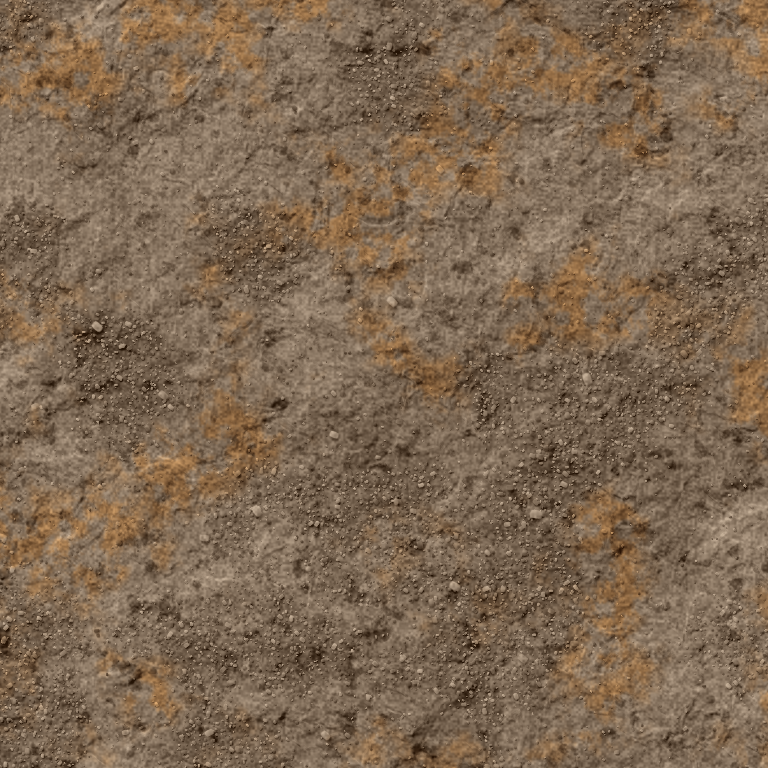
Give the GLSL for this texture, as a three.js fragment shader.

```glsl
// Weathered earth: crusty rock plates with rust stains and drifts of gravel.
// A warped fractal height field is lit from the upper left, then stones of
// three sizes with small cast shadows are scattered over it.

#define LUMP_SCALE 11.0
#define PLATE_SCALE 17.0
#define RELIEF 6.5
#define LIGHT_STEP 0.0018
#define BASE_TONE 0.63
#define GRAIN 0.50
#define RUST_AMOUNT 0.85
#define SHADOW_COLOR vec3(0.31, 0.24, 0.175)
#define PALE_COLOR vec3(0.65, 0.57, 0.485)
#define RUST_TINT vec3(1.14, 0.96, 0.70)
#define LIGHT_DIR vec2(-0.5, 0.866)

varying vec2 vUv;

float hash(vec2 p) {
  return fract(sin(dot(p, vec2(127.1, 311.7))) * 43758.5453);
}

vec2 hash2(vec2 p) {
  return vec2(hash(p), hash(p + 57.3));
}

float noise(vec2 p) {
  vec2 i = floor(p);
  vec2 f = fract(p);
  f = f * f * (3.0 - 2.0 * f);
  float low = mix(hash(i), hash(i + vec2(1.0, 0.0)), f.x);
  float high = mix(hash(i + vec2(0.0, 1.0)), hash(i + 1.0), f.x);
  return mix(low, high, f.y);
}

float fbm(vec2 p) {
  float sum = 0.0;
  float amp = 0.5;
  for (int i = 0; i < 5; i++) {
    sum += amp * noise(p);
    p = mat2(1.6, 1.2, -1.2, 1.6) * p + 17.3;
    amp *= 0.52;
  }
  return sum;
}

// Raised crust with ragged borders, in two overlapping layers
float plates(vec2 p) {
  float wide = smoothstep(0.46, 0.54, fbm(p * PLATE_SCALE + 5.2));
  float small = smoothstep(0.48, 0.56, fbm(p * PLATE_SCALE * 2.1 + 41.0));
  return 0.6 * wide + 0.4 * small;
}

float height(vec2 p) {
  vec2 warp = vec2(fbm(p * 15.0 + 3.1), fbm(p * 15.0 + 31.7)) - 0.5;
  p += 0.05 * warp;
  return fbm(p * LUMP_SCALE) + 0.085 * plates(p);
}

// Lays angular stones, each with a shadow, over the given tone
float addStones(float tone, vec2 p, float density) {
  vec2 cell = floor(p);
  for (int y = -1; y <= 1; y++) {
    for (int x = -1; x <= 1; x++) {
      vec2 id = cell + vec2(float(x), float(y));
      vec2 rnd = hash2(id + 11.9);
      vec2 d = p - id - 0.15 - 0.7 * hash2(id);
      float present = step(hash(id + 83.1), density);
      float radius = mix(0.20, 0.46, rnd.x * rnd.x);
      float angle = 6.2832 * rnd.y;
      float c = cos(angle);
      float s = sin(angle);
      vec2 q = abs(mat2(c, s, -s, c) * d) * vec2(0.85, 1.25);
      float dist = mix(length(q), max(q.x, q.y), 0.55) / radius;
      float shade = length(d + LIGHT_DIR * radius * 0.65) / radius;
      float shadow = present * (1.0 - smoothstep(0.55, 1.25, shade));
      float body = present * (1.0 - smoothstep(0.70, 1.05, dist));
      float stoneTone = mix(0.28, 1.05, hash(id + 29.4));
      stoneTone += 0.32 * dot(d / radius, LIGHT_DIR);
      tone = mix(tone - 0.42 * shadow, stoneTone, body);
    }
  }
  return tone;
}

void main() {
  vec2 p = vUv;

  // Relief lighting, with shadows stronger than highlights
  vec2 e = LIGHT_DIR * LIGHT_STEP;
  float lit = RELIEF * (height(p - e) - height(p + e));
  lit = lit > 0.0 ? 0.75 * lit : 1.15 * lit;

  // Broad variation, gravel drifts and small pits
  float broad = fbm(p * 7.0 + 19.0) - 0.48;
  float gravel = smoothstep(0.49, 0.62, fbm(p * 6.0 + 63.0));
  float pits = smoothstep(0.62, 0.76, fbm(p * 46.0 + 8.0));
  float tone = BASE_TONE + lit + 0.45 * broad - 0.20 * gravel - 0.45 * pits;

  // Loose stones gather in the drifts
  tone = addStones(tone, p * 175.0, 0.08 + 0.55 * gravel);
  tone = addStones(tone, p * 105.0 + 7.0, 0.03 + 0.30 * gravel);
  tone = addStones(tone, p * 58.0 + 23.0, 0.012 + 0.06 * gravel);

  // Sandy grain
  tone += GRAIN * (noise(p * 330.0) - 0.5);
  tone += 0.5 * GRAIN * (noise(p * 160.0 + 9.0) - 0.5);
  vec3 color = mix(SHADOW_COLOR, PALE_COLOR, clamp(tone, -0.5, 1.35));

  // Rust stains on the crust
  float stain = smoothstep(0.44, 0.66, fbm(p * 10.0 + 91.0));
  stain *= smoothstep(0.32, 0.62, fbm(p * 48.0 + 37.0));
  stain *= RUST_AMOUNT * (1.0 - 0.6 * gravel);
  color *= mix(vec3(1.0), RUST_TINT, stain);

  gl_FragColor = vec4(max(color, 0.0), 1.0);
}
```
